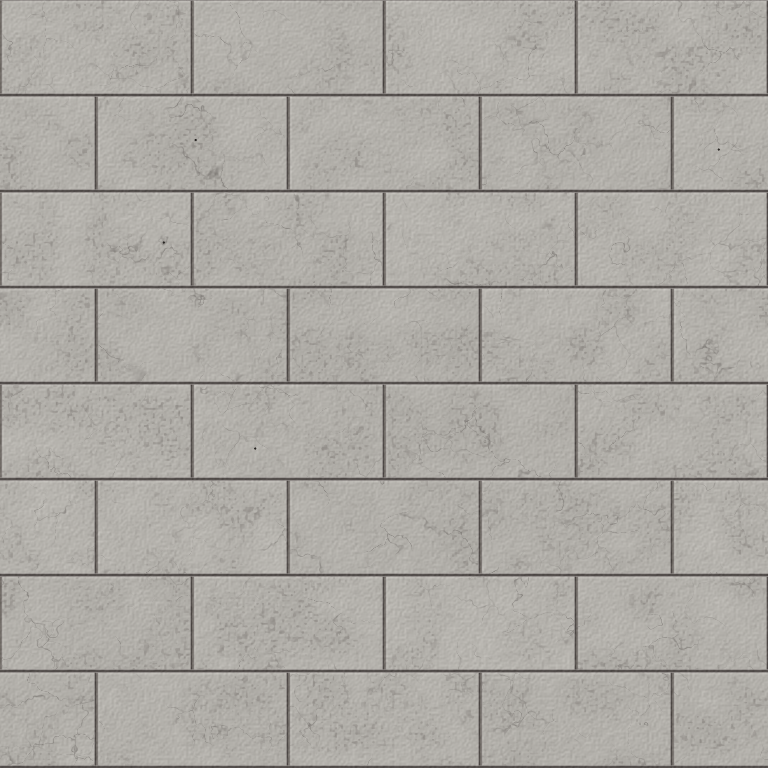
A WebGL 2 fragment shader for this texture:

```glsl
#version 300 es
precision highp float;
// Pale concrete blocks in running bond with thin bevelled joints, fine grain and hairline cracks.
uniform vec2 u_resolution;
out vec4 fragColor;

const vec2 GRID = vec2(4.0, 8.0);
const vec3 STONE = vec3(0.700, 0.690, 0.668);
const vec3 STAIN = vec3(0.560, 0.543, 0.525);
const vec3 SHOULDER = vec3(0.55, 0.53, 0.52);
const vec3 GROOVE = vec3(0.44, 0.42, 0.40);
const vec3 SHADOW = vec3(0.31, 0.29, 0.28);
const vec3 PIT = vec3(0.16, 0.15, 0.14);

// Two random values from a cell and a seed
vec2 hash2(vec2 cell, float seed) {
  uvec3 v = uvec3(ivec3(vec3(cell, seed)) + 4096);
  v = v * 1664525u + 1013904223u;
  v.x += v.y * v.z; v.y += v.z * v.x; v.z += v.x * v.y;
  v ^= v >> 16u;
  v.x += v.y * v.z; v.y += v.z * v.x;
  return vec2(v.xy & 65535u) / 65535.0;
}

float valueNoise(vec2 p, float seed) {
  vec2 i = floor(p), f = fract(p);
  f = f * f * (3.0 - 2.0 * f);
  float low = mix(hash2(i, seed).x, hash2(i + vec2(1, 0), seed).x, f.x);
  float high = mix(hash2(i + vec2(0, 1), seed).x, hash2(i + 1.0, seed).x, f.x);
  return mix(low, high, f.y);
}

float layeredNoise(vec2 p, float seed) {
  float sum = 0.0, weight = 0.5;
  for (int i = 0; i < 4; i++) {
    sum += weight * valueNoise(p, seed + float(i) * 37.0);
    p *= 2.1;
    weight *= 0.5;
  }
  return sum / 0.9375;
}

// Gap between the two nearest cell points: zero on cell borders
float cellBorder(vec2 p, float seed) {
  vec2 i = floor(p), nearest = vec2(9.0);
  for (int y = -1; y <= 1; y++)
    for (int x = -1; x <= 1; x++) {
      vec2 cell = i + vec2(x, y);
      float d = length(cell + hash2(cell, seed) - p);
      nearest = d < nearest.x ? vec2(d, nearest.x) : vec2(nearest.x, min(nearest.y, d));
    }
  return nearest.y - nearest.x;
}

// Share of a pixel at x that lies between two edges
float band(float x, float from, float to, float pixel) {
  return clamp((min(to, x + 0.5 * pixel) - max(from, x - 0.5 * pixel)) / pixel, 0.0, 1.0);
}

// Broken, jagged crack lines
float cracks(vec2 p, float scale, float width, float seed) {
  vec2 warp = vec2(layeredNoise(p * 28.0, seed + 5.0), layeredNoise(p * 28.0, seed + 9.0));
  float border = cellBorder(p * scale + 0.9 * warp, seed);
  float patches = smoothstep(0.50, 0.72, layeredNoise(p * 17.0, seed + 13.0));
  return (1.0 - smoothstep(0.0, width * scale, border)) * patches;
}

vec3 stoneColor(vec2 p, vec2 size, float seed, float pixel) {
  // Cloudy stains and dark specks gathered inside them
  float cloud = layeredNoise(p * 22.0, seed);
  float stained = smoothstep(0.42, 0.75, cloud);
  float speck = smoothstep(0.60, 0.92, valueNoise(p * 270.0, seed + 21.0));
  float tone = (hash2(vec2(3.0), seed).x - 0.5) * 0.012;
  vec3 color = STONE + tone + (0.5 - cloud) * 0.06;
  color = mix(color, STAIN, speck * (0.10 + 0.55 * stained));

  // Hairline cracks, stippled by a fine noise
  float stipple = 0.35 + 0.65 * valueNoise(p * 210.0, seed + 25.0);
  float crack = cracks(p, 11.0, 0.0032, seed + 31.0) + 0.6 * cracks(p, 19.0, 0.0026, seed + 51.0);
  color = mix(color, STAIN * 0.88, min(crack, 1.0) * stipple * 0.75);

  // A rare small pit
  vec2 center = size * (0.1 + 0.8 * hash2(vec2(7.0), seed));
  float hasPit = step(0.88, hash2(vec2(11.0), seed).x);
  float pit = 1.0 - smoothstep(0.0014 - 0.5 * pixel, 0.0014 + 0.5 * pixel, length(p - center));
  return mix(color, PIT, pit * hasPit);
}

// Bevelled grooves, from signed offsets to the nearest upright and level joint
vec3 addJoints(vec3 color, vec2 offset, float pixel) {
  color += 0.035 * band(offset.x, 0.0028, 0.0048, pixel);
  color += 0.040 * band(offset.y, -0.0034, -0.0010, pixel);
  color = mix(color, SHOULDER, band(offset.x, -0.0022, 0.0028, pixel));
  color = mix(color, GROOVE, band(offset.x, 0.0000, 0.0019, pixel));
  color = mix(color, SHADOW, band(offset.x, -0.0014, 0.0000, pixel));
  color = mix(color, SHOULDER, band(offset.y, -0.0010, 0.0034, pixel));
  return mix(color, SHADOW, band(offset.y, 0.0001, 0.0025, pixel));
}

void main() {
  vec2 uv = gl_FragCoord.xy / u_resolution;
  float pixel = 1.0 / min(u_resolution.x, u_resolution.y);

  // Every second course is shifted by half a block
  vec2 grid = uv * GRID;
  grid.x += 0.5 * (1.0 - mod(floor(grid.y), 2.0));
  vec2 block = mod(floor(grid), GRID);
  vec2 local = fract(grid) / GRID;
  vec2 offset = (fract(grid + 0.5) - 0.5) / GRID;
  float seed = 101.0 * (block.x + GRID.x * block.y) + 17.0;

  vec3 color = stoneColor(local, 1.0 / GRID, seed, pixel);
  color = addJoints(color, offset, pixel);

  // Fine embossed grain, lit from one corner
  vec2 fine = local * 330.0;
  float relief = valueNoise(fine, seed + 71.0) - valueNoise(fine + vec2(0.6, -0.6), seed + 71.0);
  fragColor = vec4(color + 0.055 * relief, 1.0);
}
```
